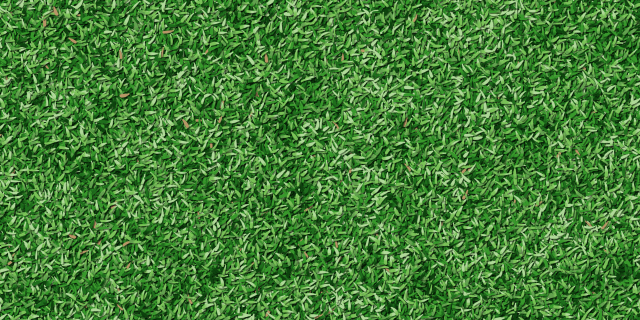
Write a Shadertoy shader that draws this texture.

```glsl
#define CELLS 46.0          // blade cells per canvas height
#define LAYERS 7            // sheets of blades, deepest first
#define DEPTH_DECAY 0.69    // tone lost per sheet downwards
#define LEAN 1.25           // mean blade direction, radians
#define SPREAD 2.8          // range of directions, radians
#define SHADOW 0.40         // darkness of cast shadows
#define SHADOW_SHIFT vec2(0.13, -0.16)
#define TIP_LIGHT 0.10      // tone gained from root to tip
#define PATCHINESS 0.22     // broad tone variation
#define DRY_SHARE 0.006     // share of straw-coloured blades

// Integer hash, three values in 0..1
vec3 hash3(ivec3 key) {
    uvec3 v = uvec3(key) * 1664525u + 1013904223u;
    v.x += v.y * v.z; v.y += v.z * v.x; v.z += v.x * v.y;
    v ^= v >> 16u;
    v.x += v.y * v.z; v.y += v.z * v.x; v.z += v.x * v.y;
    return vec3(v >> 8u) / 16777216.0;
}

float cornerSlope(ivec2 corner, vec2 offset) {
    float a = 6.2832 * hash3(ivec3(corner, 91)).x;
    return dot(vec2(cos(a), sin(a)), offset);
}

float gradientNoise(vec2 p) {
    ivec2 i = ivec2(floor(p));
    vec2 f = fract(p);
    vec2 u = f * f * f * (f * (f * 6.0 - 15.0) + 10.0);
    float low = mix(cornerSlope(i, f),
                    cornerSlope(i + ivec2(1, 0), f - vec2(1, 0)), u.x);
    float high = mix(cornerSlope(i + ivec2(0, 1), f - vec2(0, 1)),
                     cornerSlope(i + ivec2(1, 1), f - vec2(1, 1)), u.x);
    return mix(low, high, u.y);
}

// Grass colour from shaded (0) to sunlit (1)
vec3 grassColor(float tone) {
    vec3 c = vec3(0.05, 0.26, 0.05);
    c = mix(c, vec3(0.12, 0.43, 0.11), smoothstep(0.04, 0.13, tone));
    c = mix(c, vec3(0.22, 0.60, 0.17), smoothstep(0.27, 0.37, tone));
    c = mix(c, vec3(0.39, 0.63, 0.31), smoothstep(0.52, 0.60, tone));
    c = mix(c, vec3(0.48, 0.76, 0.34), smoothstep(0.66, 0.73, tone));
    return mix(c, vec3(0.69, 0.85, 0.60), smoothstep(0.81, 0.91, tone));
}

// Tapered, slightly bent blade lying along x
float bladeDistance(vec2 q, float halfLength, float halfWidth, float bend) {
    q.y += bend * q.x * q.x;
    float along = clamp(q.x, -halfLength, halfLength);
    float taper = 1.0 - 0.5 * smoothstep(-0.2, 1.0, along / halfLength);
    return length(q - vec2(along, 0.0)) - halfWidth * taper;
}

void mainImage(out vec4 fragColor, in vec2 fragCoord) {
    vec2 uv = fragCoord / iResolution.y;
    float soft = max(0.7 * CELLS / iResolution.y, 0.09);
    float patchTone = PATCHINESS * (gradientNoise(uv * 5.0 + 3.0)
                    + 0.8 * gradientNoise(uv * 14.0 + 40.0));
    vec3 color = vec3(0.06, 0.25, 0.06);

    for (int layer = 0; layer < LAYERS; layer++) {
        vec2 p = uv * CELLS + 8.0 + hash3(ivec3(layer, 7, 5)).xy;
        ivec2 home = ivec2(floor(p));
        float below = float(LAYERS - 1 - layer);

        for (int k = 0; k < 9; k++) {
            ivec2 cell = home + ivec2(k % 3, k / 3) - 1;
            vec3 place = hash3(ivec3(cell, layer));
            vec3 form = hash3(ivec3(cell, layer + 20));
            vec3 tint = hash3(ivec3(cell, layer + 40));

            // Position and shape
            float angle = LEAN + SPREAD * (place.z - 0.5);
            vec2 dir = vec2(cos(angle), sin(angle));
            mat2 toBlade = mat2(dir.x, -dir.y, dir.y, dir.x);
            vec2 q = toBlade * (p - vec2(cell) - place.xy);
            vec2 qShadow = q - toBlade * SHADOW_SHIFT;
            float halfLength = mix(0.36, 0.70, form.x);
            float halfWidth = mix(0.14, 0.25, form.y * form.y);
            float bend = 0.5 * (form.z - 0.5);

            // Shadow, then the blade over it
            float shade = bladeDistance(qShadow, halfLength, halfWidth, bend);
            color *= 1.0 - SHADOW * smoothstep(soft, -soft, shade);

            float depthTone = pow(DEPTH_DECAY, below + tint.x);
            float tone = tint.y < 0.5 ? tint.x : depthTone;
            tone += patchTone + TIP_LIGHT * clamp(q.x / halfLength, -1.0, 1.0);
            vec3 blade = tint.z < DRY_SHARE ? vec3(0.72, 0.59, 0.40) : grassColor(tone);
            float d = bladeDistance(q, halfLength, halfWidth, bend);
            color = mix(color, blade, smoothstep(soft, -soft, d));
        }
    }
    fragColor = vec4(color, 1.0);
}
```
